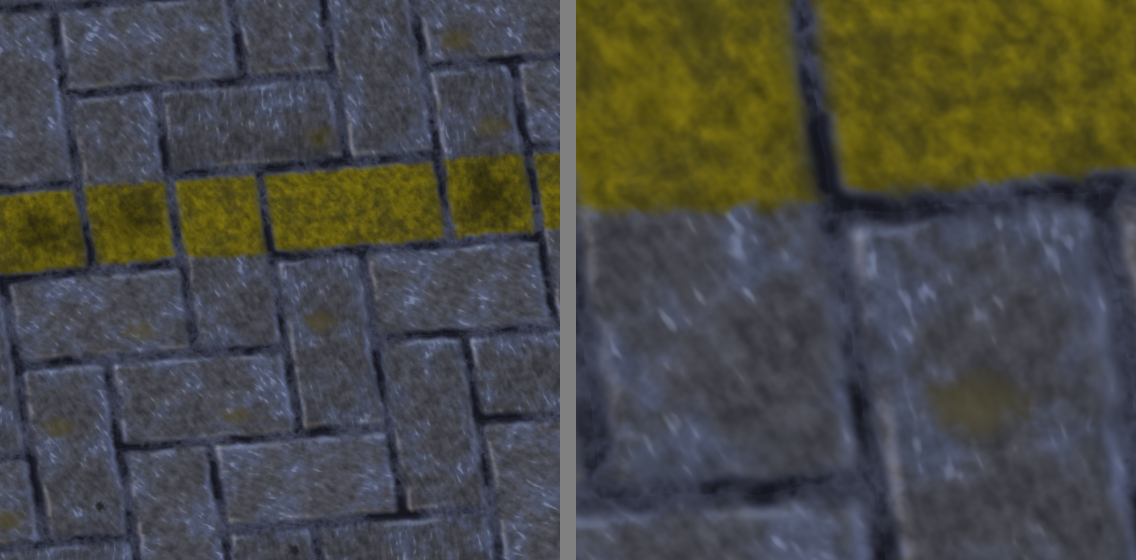
Left: the whole. Right: its middle third, enlarged.
Give the GLSL for this texture, as a Shadertoy shader.

```glsl
// Weathered herringbone paving crossed by one painted yellow line.

vec2 hash2(vec2 p) {
    vec3 a = fract(p.xyx * vec3(0.1031, 0.1030, 0.0973));
    a += dot(a, a.yzx + 33.33);
    return fract((a.xx + a.yz) * a.zy);
}

// Gradient noise, about -0.6 to 0.6
float noise(vec2 p) {
    vec2 i = floor(p), f = fract(p);
    vec2 w = f * f * f * (f * (f * 6.0 - 15.0) + 10.0);
    vec4 c;
    for (int n = 0; n < 4; n++) {
        vec2 o = vec2(n & 1, n >> 1);
        float angle = 6.2832 * hash2(i + o + 200.0).x;
        c[n] = dot(vec2(cos(angle), sin(angle)), f - o);
    }
    return mix(mix(c.x, c.y, w.x), mix(c.z, c.w, w.x), w.y);
}

float fbm(vec2 p) {
    float sum = 0.0, gain = 1.0;
    for (int n = 0; n < 3; n++) {
        sum += gain * noise(p);
        p = mat2(1.6, 1.2, -1.2, 1.6) * p + 7.3;
        gain *= 0.55;
    }
    return sum;
}

float ridge(float x, float width) {
    return exp(-x * x / (width * width));
}

void mainImage(out vec4 fragColor, in vec2 fragCoord) {
    vec2 p = fragCoord / iResolution.xy;
    p.y = 1.0 - p.y;

    // Skewed paving grid, one unit per half brick, y running down
    mat2 axes = mat2(0.160, -0.0124, 0.0247, 0.158);
    vec2 g = inverse(axes) * (p - vec2(0.461, 0.302));
    g += 0.04 * vec2(noise(g * 1.3), noise(g * 1.3 + 40.0));
    g += 0.025 * vec2(noise(g * 6.0), noise(g * 6.0 + 80.0));

    // Herringbone: phases 0,1 are a lying brick, 3,2 a standing one
    vec2 cell = floor(g);
    float phase = floor(mod(cell.x - cell.y + 0.5, 4.0));
    vec2 origin = cell;
    if (phase == 1.0) origin.x -= 1.0;
    if (phase == 2.0) origin.y -= 1.0;
    vec2 size = phase < 1.5 ? vec2(2.0, 1.0) : vec2(1.0, 2.0);
    vec2 local = g - origin;
    vec2 far = size - local;
    vec2 rnd = hash2(origin + 50.0);

    // Rounded brick outline, negative inside
    vec2 q = abs(local - 0.5 * size) - 0.5 * size + 0.11;
    float d = length(max(q, 0.0)) + min(max(q.x, q.y), 0.0) - 0.05;

    // Shared surface texture: blotches, grit and scratches of changing slant
    float blotch = fbm(g * 2.2 + 11.0);
    float grain = fbm(g * 9.0 + 5.0);
    float turn = 0.7 + 1.3 * (rnd.x - 0.5);
    vec2 slant = mat2(cos(turn), sin(turn), -sin(turn), cos(turn)) * p;
    float scratch = noise(slant * vec2(120.0, 45.0)) + 0.5 * noise(slant * vec2(190.0, 90.0));
    float inside = 1.0 - smoothstep(-0.05, 0.045, d + 0.03 * grain);

    // Stone face, bluer towards its edges
    float blue = smoothstep(-0.2, 0.5, blotch + 0.3 * grain + 0.9 * (d + 0.2));
    vec3 stone = mix(vec3(0.278, 0.283, 0.315), vec3(0.272, 0.295, 0.372), blue);
    stone *= 0.93 + 0.14 * rnd.x + 0.20 * blotch + 0.22 * grain + 0.17 * scratch;
    stone += vec3(0.10, 0.11, 0.13) * smoothstep(0.35, 0.85, scratch + 0.6 * blotch);

    // A few dark pits and faint ochre stains
    vec2 spot = hash2(cell + 90.0);
    float toSpot = length((g - cell - 0.25 - 0.5 * spot) * vec2(0.8, 1.3)) + 0.06 * grain;
    stone *= 1.0 - 0.45 * step(0.86, spot.x) * (1.0 - smoothstep(0.01, 0.09, toSpot));
    float stain = step(0.9, spot.y) * (1.0 - smoothstep(0.03, 0.22, toSpot));
    stone = mix(stone, vec3(0.32, 0.28, 0.13), 0.5 * stain);

    // Worn yellow paint over the grid row from 0 to 1
    float ragged = g.y + 0.05 * grain;
    float paint = smoothstep(0.01, 0.1, ragged) * (1.0 - smoothstep(0.9, 0.99, ragged));
    vec3 yellow = mix(vec3(0.32, 0.295, 0.09), vec3(0.41, 0.37, 0.045),
                      smoothstep(-0.6, 0.5, blotch + 0.5 * grain));
    yellow *= 0.98 + 0.22 * grain + 0.15 * scratch;
    yellow *= 1.0 - 0.4 * step(0.65, rnd.y) * ridge(length(g - cell - 0.5) + 0.2 * blotch, 0.3);
    float cover = 0.95 * paint;
    vec3 face = mix(stone, yellow, cover);

    // Broken pale rims: warm on the left, cool on top and right
    float chips = smoothstep(-0.25, 0.35, noise(g * 2.1 + 30.0) + 0.3 * grain);
    float fade = 1.0 - 0.8 * cover;
    face += vec3(0.22, 0.20, 0.19) * ridge(local.x - 0.075, 0.032) * chips * fade;
    face += vec3(0.14, 0.16, 0.20) * ridge(local.y - 0.075, 0.04) * chips * fade;
    face += vec3(0.09, 0.11, 0.17) * ridge(far.x - 0.075, 0.04) * (1.0 - chips) * fade;
    face += vec3(0.10, 0.08, 0.04) * ridge(far.y - 0.08, 0.03) * chips * fade;

    // Joints: bluish grit, with thin dark cracks that come and go
    float shade = smoothstep(-0.2, 0.35, noise(g * 1.9 + 60.0) + 0.45 * grain);
    vec3 joint = vec3(0.235, 0.25, 0.32) * (1.0 + 0.4 * grain + 0.25 * scratch);
    joint = mix(joint, vec3(0.09, 0.095, 0.135), 0.9 * shade * smoothstep(-0.02, 0.045, d));

    vec3 color = mix(joint, face, inside);
    color *= 1.0 - 0.22 * shade * ridge(min(far.x, far.y), 0.12);
    fragColor = vec4(clamp(color, 0.0, 1.0), 1.0);
}
```
